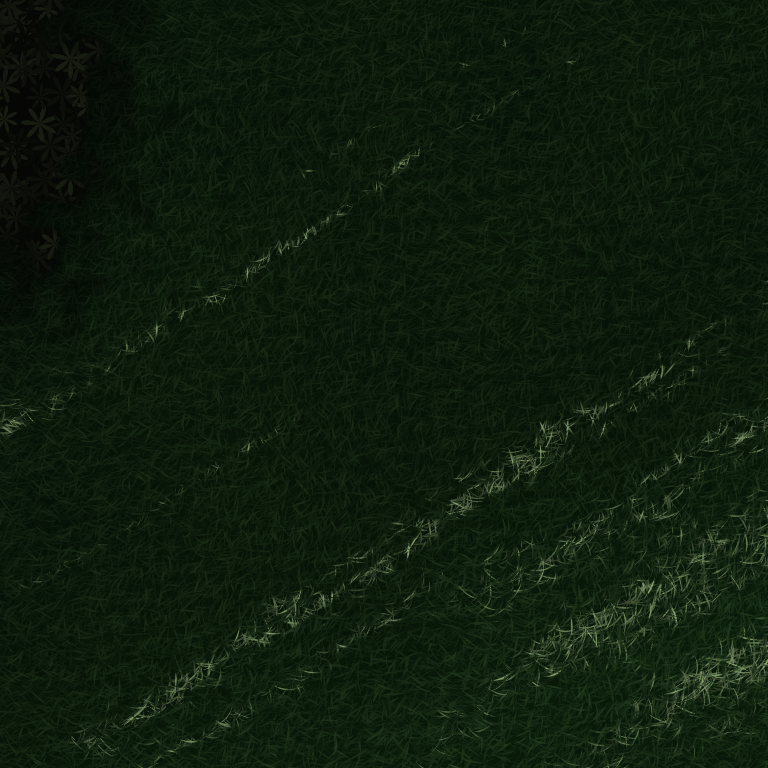
Give the GLSL for this texture, as a WebGL 2 fragment shader.

```glsl
#version 300 es
precision highp float;
// Shaded lawn at dusk, crossed by slanting streaks of sunlit grass, with a dark shrub in one corner.

uniform vec2 u_resolution;
out vec4 fragColor;

const int BLADE_LAYERS = 13;
const float BLADE_FREQ = 62.0;
const float LEAF_FREQ = 36.0;
const vec3 DEEP_SHADE = vec3(0.022, 0.072, 0.024);
const vec3 SOFT_SHADE = vec3(0.105, 0.178, 0.090);
const vec3 SUNLIT = vec3(0.50, 0.60, 0.41);
const vec3 LEAF = vec3(0.095, 0.115, 0.070);

float hash(vec2 p) {
    return fract(sin(dot(p, vec2(127.1, 311.7))) * 43758.5);
}

vec2 hash2(vec2 p) {
    return vec2(hash(p), hash(p + 19.7));
}

float noise(vec2 p) {
    vec2 i = floor(p), f = fract(p);
    f = f * f * (3.0 - 2.0 * f);
    float low = mix(hash(i), hash(i + vec2(1, 0)), f.x);
    float high = mix(hash(i + vec2(0, 1)), hash(i + vec2(1, 1)), f.x);
    return mix(low, high, f.y);
}

vec2 rotate(vec2 p, float angle) {
    float c = cos(angle), s = sin(angle);
    return vec2(c * p.x + s * p.y, c * p.y - s * p.x);
}

// Soft band in streak space: x runs along the light, y across it.
float streak(vec2 s, float center, float width, float start, float end) {
    float fade = smoothstep(start - 0.12, start + 0.12, s.x)
               * (1.0 - smoothstep(end - 0.12, end + 0.12, s.x));
    float d = (s.y - center) / width;
    return fade * exp(-d * d);
}

float sunlight(vec2 p) {
    vec2 s = rotate(p, 0.575);
    s.y += 0.012 * (noise(s * vec2(7.0, 12.0)) - 0.5);
    float sun = 0.80 * streak(s, 0.370, mix(0.036, 0.009, clamp(s.x, 0.0, 1.0)), -0.1, 1.15);
    sun += 0.50 * streak(s, 0.436, 0.009, 0.70, 1.25);
    sun += 0.60 * streak(s, 0.177, 0.008, 0.0, 0.65);
    sun += 0.82 * streak(s, -0.040, 0.034, 0.05, 1.3);
    sun += 0.65 * streak(s, -0.112, 0.024, 0.05, 0.7);
    sun += 0.75 * streak(s, -0.155, 0.032, 0.62, 1.3);
    sun += 0.60 * streak(s, -0.275, 0.045, 0.65, 1.3);
    sun += 0.70 * streak(s, -0.410, 0.035, 0.75, 1.2);
    float patches = smoothstep(0.1, 0.8, noise(s * vec2(15.0, 85.0)));
    float clumps = 0.55 + 0.9 * noise(p * 85.0);
    float wash = 0.55 * smoothstep(-0.05, -0.3, s.y) * noise(s * vec2(9.0, 32.0) + 5.0);
    return (sun * mix(0.35, 1.0, patches) + wash) * clumps;
}

// Coverage of a curved, tapering blade centred on the origin.
float blade(vec2 q, float halfLength, float halfWidth, float bend, float blur) {
    float t = q.x / halfLength;
    float taper = halfWidth * (1.0 - t * t);
    float d = abs(q.y + bend * (t * t - 0.5)) - taper;
    return (1.0 - smoothstep(-blur, blur, d)) * step(abs(t), 1.0);
}

vec3 grass(vec2 p, float sun, float ambient, float blur) {
    vec3 color = DEEP_SHADE * ambient;
    float drift = 1.4 * (noise(p * 5.0) - 0.5);
    for (int layer = 0; layer < BLADE_LAYERS; layer++) {
        float depth = float(layer) / float(BLADE_LAYERS - 1);
        vec2 g = p * BLADE_FREQ + float(layer) * vec2(7.37, 3.61);
        for (int k = 0; k < 9; k++) {
            vec2 cell = floor(g) + vec2(k % 3 - 1, k / 3 - 1);
            vec2 id = cell + float(layer) * 41.3;
            vec2 shape = hash2(id + 3.1), look = hash2(id + 8.6);
            float angle = 0.7 + drift + 2.5 * (shape.x - 0.5);
            vec2 q = rotate(g - cell - hash2(id), angle);
            float cover = blade(q, mix(0.35, 0.95, shape.y), mix(0.03, 0.075, look.x),
                                0.3 * (look.y - 0.5), blur);
            vec3 shade = mix(DEEP_SHADE, SOFT_SHADE, look.x * (0.5 + 0.5 * depth)) * ambient;
            // Each blade catches the light at its own level and strength.
            float threshold = 0.18 + 0.9 * look.y;
            float lit = smoothstep(threshold, threshold + 0.45, sun);
            vec3 glow = SUNLIT * mix(0.4, 1.2, shape.y * shape.y);
            color = mix(color, mix(shade, glow, lit), 0.85 * cover);
        }
    }
    return color;
}

// Overlapping rosettes of pointed leaves.
vec3 shrub(vec2 p, float blur) {
    vec3 color = LEAF * 0.25;
    vec2 g = p * LEAF_FREQ;
    for (int k = 0; k < 9; k++) {
        vec2 cell = floor(g) + vec2(k % 3 - 1, k / 3 - 1);
        vec2 look = hash2(cell + 5.2);
        vec2 q = g - cell - hash2(cell);
        float petal = abs(cos(3.5 * atan(q.y, q.x + 0.0001) + 6.28 * look.x));
        float reach = mix(0.55, 0.95, look.x) * (0.15 + 0.85 * petal * petal);
        float cover = 1.0 - smoothstep(-blur, blur, length(q) - reach);
        color = mix(color, LEAF * (0.3 + 0.7 * look.y) * (0.5 + 0.5 * petal), cover);
    }
    return color;
}

void main() {
    vec2 p = gl_FragCoord.xy / u_resolution.y;
    float pixel = 1.0 / u_resolution.y;

    // Shade deepens toward the shrub and lifts toward the foreground.
    float edge = length((p - vec2(-0.02, 0.87)) / vec2(0.14, 0.21)) - 1.0;
    edge += 0.7 * (noise(p * 32.0) - 0.5);
    float ambient = 0.92 + 0.14 * noise(p * 6.0) + 0.35 * smoothstep(0.45, 0.0, p.y + 0.25 - 0.4 * p.x);
    ambient *= mix(0.35, 1.0, smoothstep(-0.2, 0.9, edge));

    vec3 color = grass(p, sunlight(p), ambient, 0.7 * pixel * BLADE_FREQ);
    float shrubMask = 1.0 - smoothstep(-0.12, 0.1, edge);
    color = mix(color, shrub(p, 1.2 * pixel * LEAF_FREQ), shrubMask);
    fragColor = vec4(color, 1.0);
}
```
